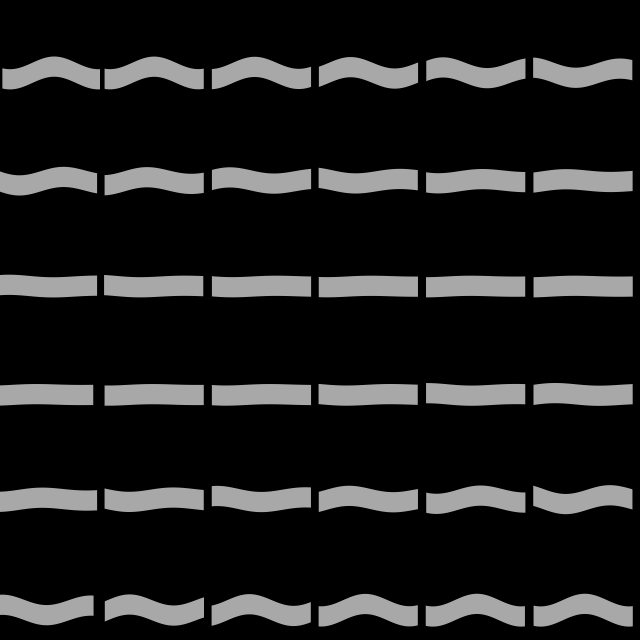
This pattern is drawn by a WebGL 2 fragment shader. Its source:

```glsl
#version 300 es
precision highp float;
// Six by six grid of grey ribbons whose ripple slides and fades, then returns.

uniform vec2 u_resolution;
out vec4 fragColor;

const float TAU = 6.2831853;
const vec3 BACKGROUND = vec3(0.0);
const vec3 RIBBON_GREY = vec3(0.66);

// Layout, in canvas widths
const float GRID_COUNT = 6.0;
const float PITCH = 0.1675;
const vec2 FIRST_CENTER = vec2(0.0732, 0.8867);
const vec2 HALF_SIZE = vec2(0.0775, 0.0158);

// Ripple, in canvas widths; one cycle spans the whole grid
const float CYCLE_LENGTH = 34.5;
const float WAVELENGTH = 0.138;
const float CREST_START = 0.081;
const float CREST_TRAVEL = 0.2135;
const float RIPPLE_MIN = 0.0008;
const float RIPPLE_GAIN = 0.0091;
const float FADE_POWER = 1.5;
const float END_DAMPING = 1.2;

// Uneven placement
const float JITTER = 0.0012;
const float ROW_SHIFT[6] = float[6](-0.0007, -0.0018, 0.0009, -0.0009, 0.003, -0.0026);
const float LEFT_SLIP[6] = float[6](0.008, 0.001, 0.001, -0.005, 0.001, -0.0045);

// Sineless hash, 0 to 1
float hash(vec2 cell) {
    vec3 q = fract(vec3(cell.xyx) * 0.1031);
    q += dot(q, q.yzx + 33.33);
    return fract((q.x + q.y) * q.z);
}

// Center of a ribbon; rows are counted from the top
vec2 ribbonCenter(vec2 cell) {
    int row = int(cell.y);
    vec2 center = FIRST_CENTER + PITCH * cell * vec2(1.0, -1.0);
    center.x += cell.x < 0.5 ? LEFT_SLIP[row] : JITTER * (hash(cell + 3.0) - 0.5);
    center.y += ROW_SHIFT[row];
    return center;
}

// Height of the ribbon's midline at distance x from its left end
float ripple(float x, float index) {
    float swing = cos(TAU * index / CYCLE_LENGTH);
    float strength = 0.5 + 0.5 * swing;
    float crest = CREST_START - CREST_TRAVEL * (1.0 - swing);
    float along = x / (2.0 * HALF_SIZE.x) - 0.5;
    float damping = exp(-END_DAMPING * (1.0 - strength) * along);
    float amplitude = RIPPLE_MIN + RIPPLE_GAIN * pow(strength, FADE_POWER);
    return amplitude * damping * cos(TAU * (x - crest) / WAVELENGTH);
}

void main() {
    vec2 uv = gl_FragCoord.xy / u_resolution;
    vec2 pixel = 1.0 / u_resolution;

    // Nearest grid cell
    vec2 grid = (uv - FIRST_CENTER) * vec2(1.0, -1.0) / PITCH;
    vec2 cell = clamp(floor(grid + 0.5), 0.0, GRID_COUNT - 1.0);
    float index = cell.y * GRID_COUNT + cell.x;

    // Bend the cell, then cover a rectangle with soft edges
    vec2 local = uv - ribbonCenter(cell);
    local.y -= ripple(local.x + HALF_SIZE.x, index);
    vec2 cover = clamp((HALF_SIZE - abs(local)) / pixel + 0.5, 0.0, 1.0);

    fragColor = vec4(mix(BACKGROUND, RIBBON_GREY, cover.x * cover.y), 1.0);
}
```
